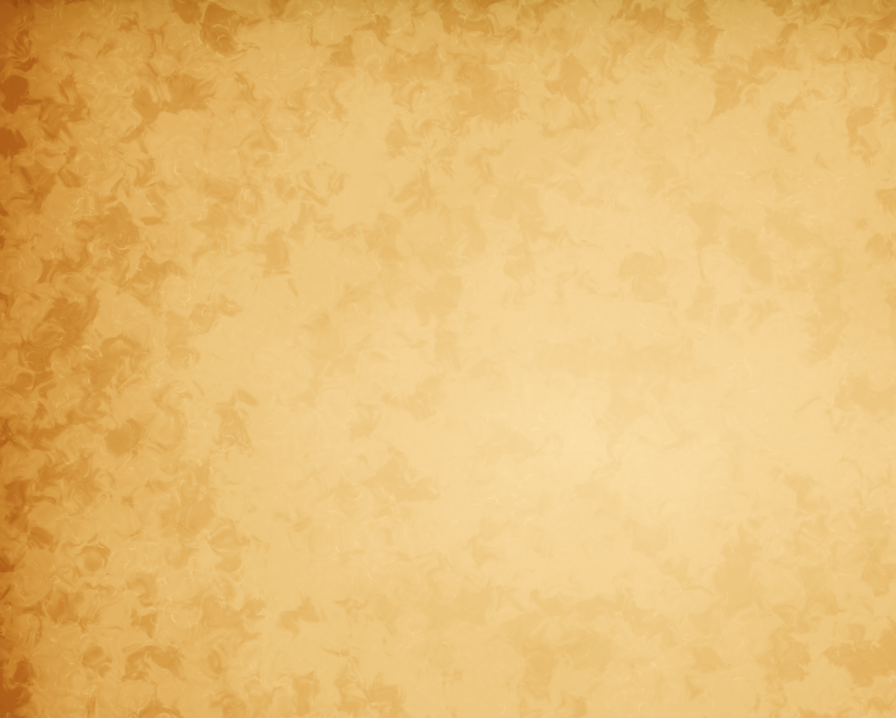
A WebGL 2 fragment shader for this texture:

```glsl
#version 300 es
precision highp float;
// Aged golden parchment: off-centre glow, burnt left edge, mottled fibres and pale flecks.
uniform vec2 u_resolution;
out vec4 fragColor;

const vec3 CREAM = vec3(0.98, 0.87, 0.65);
const vec3 STRAW = vec3(0.96, 0.83, 0.59);
const vec3 WHEAT = vec3(0.93, 0.78, 0.50);
const vec3 HONEY = vec3(0.89, 0.70, 0.38);
const vec3 AMBER = vec3(0.84, 0.61, 0.27);
const vec3 OCHRE = vec3(0.78, 0.51, 0.17);
const vec3 RUST = vec3(0.69, 0.38, 0.10);
const vec3 UMBER = vec3(0.61, 0.29, 0.06);

vec2 hash2(vec2 cell) {
  vec3 q = fract(cell.xyx * vec3(0.1031, 0.1030, 0.0973));
  q += dot(q, q.yzx + 33.33);
  return fract((q.xx + q.yz) * q.zy);
}

vec2 direction(vec2 cell) {
  float angle = 6.28318 * hash2(cell).x;
  return vec2(cos(angle), sin(angle));
}

float gradientNoise(vec2 p) {
  vec2 cell = floor(p), f = fract(p);
  vec2 fade = f * f * f * (f * (f * 6.0 - 15.0) + 10.0);
  float a = dot(direction(cell), f);
  float b = dot(direction(cell + vec2(1, 0)), f - vec2(1, 0));
  float c = dot(direction(cell + vec2(0, 1)), f - vec2(0, 1));
  float d = dot(direction(cell + vec2(1, 1)), f - vec2(1, 1));
  return mix(mix(a, b, fade.x), mix(c, d, fade.x), fade.y);
}

float fbm(vec2 p, int octaves, float gain) {
  float sum = 0.0, amplitude = 1.0;
  for (int i = 0; i < octaves; i++) {
    sum += amplitude * gradientNoise(p);
    p = mat2(1.6, 1.2, -1.2, 1.6) * p + 17.3;
    amplitude *= gain;
  }
  return sum;
}

// Broad tone: 0 at the glow, 1 at the burnt edges.
float vignette(vec2 uv) {
  vec2 offset = uv - vec2(0.68, 0.40);
  float falloff = length(offset * vec2(0.90, offset.y > 0.0 ? 0.80 : 0.90));
  float leftBurn = 0.23 * exp(-uv.x / 0.075);
  float topBurn = 0.14 * exp(-(1.0 - uv.y) / 0.045);
  return 0.08 + falloff + leftBurn + topBurn;
}

// Short, randomly turned strokes scattered one per cell.
float flecks(vec2 p, float density) {
  vec2 cell = floor(p);
  float cover = 0.0;
  for (int y = -1; y <= 1; y++) {
    for (int x = -1; x <= 1; x++) {
      vec2 id = cell + vec2(x, y);
      vec2 chance = hash2(id + 71.0);
      vec2 axis = direction(id + 31.0);
      vec2 local = p - id - hash2(id);
      float along = dot(local, axis);
      float across = dot(local, vec2(-axis.y, axis.x)) + 0.9 * along * along;
      float reach = 0.10 + 0.25 * chance.y;
      float gap = length(vec2(max(abs(along) - reach, 0.0), across));
      float stroke = 1.0 - smoothstep(0.03, 0.16, gap);
      cover = max(cover, stroke * step(chance.x, density) * (0.4 + 0.6 * chance.y));
    }
  }
  return cover;
}

vec3 parchment(float tone) {
  vec3 color = mix(CREAM, STRAW, smoothstep(0.02, 0.22, tone));
  color = mix(color, WHEAT, smoothstep(0.20, 0.42, tone));
  color = mix(color, HONEY, smoothstep(0.40, 0.62, tone));
  color = mix(color, AMBER, smoothstep(0.60, 0.76, tone));
  color = mix(color, OCHRE, smoothstep(0.74, 0.91, tone));
  color = mix(color, RUST, smoothstep(0.89, 1.06, tone));
  return mix(color, UMBER, smoothstep(1.06, 1.30, tone));
}

void main() {
  vec2 uv = gl_FragCoord.xy / u_resolution;
  vec2 p = gl_FragCoord.xy / u_resolution.y;
  float tone = vignette(uv);

  // Warped layers: soft clouds, ragged patches and fine fibre.
  vec2 warp = vec2(gradientNoise(p * 32.0), gradientNoise(p * 32.0 + 53.0));
  vec2 q = p + 0.020 * warp;
  float clouds = fbm(p * 4.0 + 9.0, 3, 0.55);
  float ragged = fbm(q * 17.0 + 4.0, 4, 0.68);
  float patches = smoothstep(-0.10, 0.50, ragged + 0.45 * clouds) - 0.36;
  float fibre = fbm(q * 75.0, 2, 0.6);
  float strength = mix(0.75, 1.15, smoothstep(0.15, 0.85, tone));
  tone += strength * (0.09 * clouds + 0.13 * patches + 0.055 * fibre);

  // Pale flecks gather in loose drifts.
  float drift = smoothstep(-0.35, 0.45, gradientNoise(p * 9.0 + 22.0));
  tone -= 0.10 * strength * (0.35 + 0.65 * drift) * flecks(p * 62.0, 0.34);
  tone -= 0.05 * strength * flecks(p * 105.0 + 40.0, 0.35);

  // A faint olive cast along the top edge.
  float topCast = exp(-(1.0 - uv.y) / 0.05);
  vec3 color = parchment(tone) * mix(vec3(1.0), vec3(0.95, 0.98, 0.95), topCast);
  fragColor = vec4(color, 1.0);
}
```
